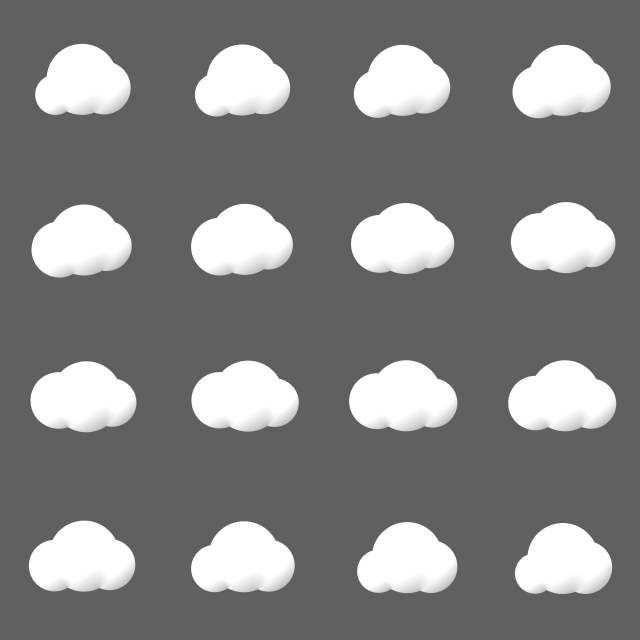
Give the GLSL for this pattern, as a WebGL 1 fragment shader.

```glsl
precision highp float;
// Sixteen soft white clouds on grey, each one step further through a slow turn.

uniform vec2 u_resolution;

const float GRID = 4.0;        // clouds across and down
const float CELL = 192.0;      // length units per cell
const float FRAMES = 16.0;     // steps in one full turn
const float TAU = 6.2831853;
const vec3 BACKGROUND = vec3(0.378);

// Cyclic value that is highest at the given frame.
float swing(float frame, float peak, float middle, float amount) {
  return middle + amount * cos(TAU * (frame - peak) / FRAMES);
}

// Narrow bump around one frame.
float bump(float frame, float peak) {
  float d = frame - peak;
  return exp(-2.0 * d * d);
}

// Puffs are vec3(centre x, centre y, radius) with y upwards.
vec3 crownPuff(float frame) {
  float x = swing(frame, 8.0, 101.0, 2.5);
  x += 5.5 * bump(frame, 14.0) + 2.6 * bump(frame, 9.2);
  return vec3(x, CELL - swing(frame, 2.5, 93.7, 2.8), 42.6);
}

vec3 leftPuff(float frame, vec2 crown) {
  vec2 offset = vec2(swing(frame, 3.5, -32.5, 3.0), -swing(frame, 0.0, 11.4, 7.0));
  float radius = swing(frame, 7.3, 30.7, 5.0);
  radius += swing(2.0 * frame, 7.4, 0.0, 1.6);
  return vec3(crown + offset, radius);
}

vec3 rightPuff(float frame, vec2 crown) {
  vec2 offset = vec2(swing(frame, 9.7, 28.8, 3.0), -swing(frame, 14.0, 8.6, 2.2));
  return vec3(crown + offset, swing(frame, 15.5, 30.4, 1.5));
}

// Antialiased disc of a puff.
float coverage(vec2 p, vec3 puff, float pixel) {
  return clamp(0.5 + (puff.z - length(p - puff.xy)) / pixel, 0.0, 1.0);
}

// Sphere normal, weighted so that the nearest surface dominates.
vec3 weightedNormal(vec2 p, vec3 puff, float pixel) {
  vec2 d = p - puff.xy;
  float height = sqrt(max(puff.z * puff.z - dot(d, d), 0.0));
  float weight = coverage(p, puff, pixel) * exp(0.2 * (height - 40.0));
  return weight * normalize(vec3(d, height + 0.001));
}

// Light from the upper left that saturates to white.
float shade(vec3 normal) {
  return clamp(1.08 + dot(normal, vec3(-0.23, 0.30, 0.10)), 0.0, 1.0);
}

void main() {
  vec2 grid = GRID * gl_FragCoord.xy / u_resolution;
  vec2 cell = floor(grid);
  vec2 p = CELL * fract(grid);
  float pixel = CELL * GRID / min(u_resolution.x, u_resolution.y);

  // Frames run left to right, then top to bottom.
  float frame = cell.x + GRID * (GRID - 1.0 - cell.y);
  vec3 crown = crownPuff(frame);
  vec3 left = leftPuff(frame, crown.xy);
  vec3 right = rightPuff(frame, crown.xy);

  float mask = max(coverage(p, crown, pixel),
                   max(coverage(p, left, pixel), coverage(p, right, pixel)));
  vec3 normal = weightedNormal(p, crown, pixel)
              + weightedNormal(p, left, pixel)
              + weightedNormal(p, right, pixel);
  normal /= max(length(normal), 0.000001);

  gl_FragColor = vec4(mix(BACKGROUND, vec3(shade(normal)), mask), 1.0);
}
```
